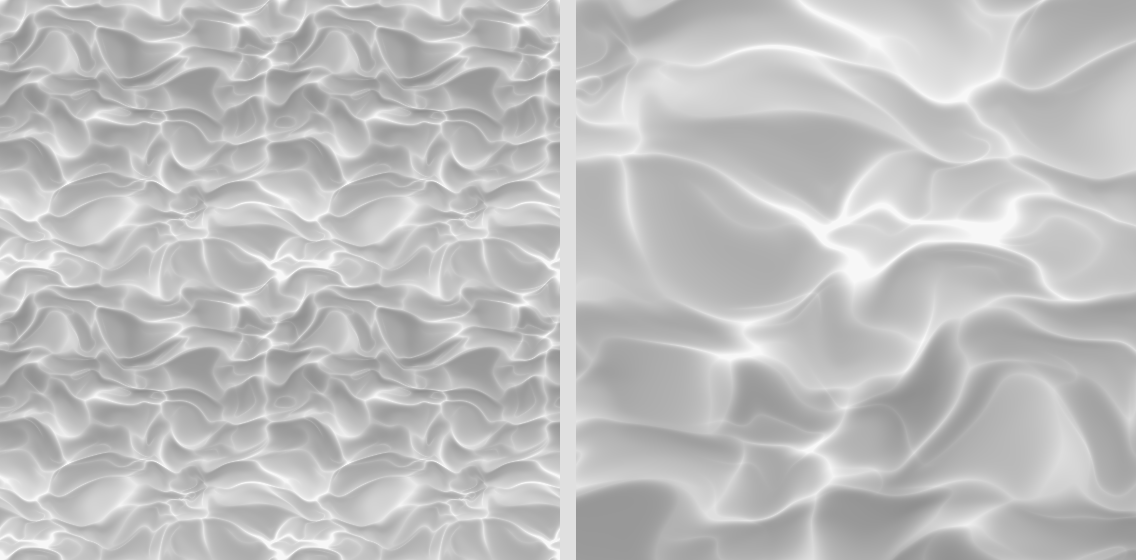
Left, the full canvas; right, a detail of the centre.
Write a Shadertoy shader that draws this texture.

```glsl
// Draws a seamless pale grey relief of rippled cells with soft bright ridges.

const float TAU = 6.2831853;
const vec2 CELLS = vec2(5.0, 11.0);     // cells across and up one tile
const float TILES = 2.0;                // tiles along each canvas side
const float RIDGE_SHARPNESS = 10.0;
const vec2 KNOT_CENTRE = vec2(0.03, 0.07);

float hash(vec2 p) {
    return fract(sin(dot(p, vec2(127.1, 311.7))) * 43758.5453);
}

vec2 hash2(vec2 p) {
    return vec2(hash(p), hash(p + 17.3));
}

// Dot product of a lattice gradient with the offset from its corner
float cornerSlope(vec2 corner, vec2 offset, vec2 period, float seed) {
    float angle = TAU * hash(mod(corner, period) + seed);
    return dot(vec2(cos(angle), sin(angle)), offset);
}

// Gradient noise that repeats on the unit tile
float tileNoise(vec2 p, vec2 period, float seed) {
    vec2 q = p * period;
    vec2 i = floor(q);
    vec2 f = q - i;
    vec2 u = f * f * f * (f * (f * 6.0 - 15.0) + 10.0);
    vec2 e = vec2(1.0, 0.0);
    float low = mix(cornerSlope(i, f, period, seed),
                    cornerSlope(i + e.xy, f - e.xy, period, seed), u.x);
    float high = mix(cornerSlope(i + e.yx, f - e.yx, period, seed),
                     cornerSlope(i + e.xx, f - e.xx, period, seed), u.x);
    return mix(low, high, u.y);
}

vec2 warp(vec2 p, vec2 period, float seed) {
    return vec2(tileNoise(p, period, seed), tileNoise(p, period, seed + 31.7));
}

// Softly blended cells: x = ridge, y = cell tone, z = height within the cell
vec3 softCells(vec2 p, vec2 period, float sharpness) {
    vec2 q = p * period;
    vec2 base = floor(q);
    float total = 0.0;
    float strongest = 0.0;
    vec2 blend = vec2(0.0);
    for (int y = -1; y <= 1; y++) {
        for (int x = -1; x <= 1; x++) {
            vec2 cell = base + vec2(x, y);
            vec2 id = mod(cell, period);
            vec2 offset = q - cell - 0.1 - 0.8 * hash2(id);
            float weight = exp(-sharpness * length(offset));
            total += weight;
            strongest = max(strongest, weight);
            blend += weight * vec2(hash(id + 53.9), offset.y);
        }
    }
    return vec3(1.0 - strongest / total, blend / total);
}

// Bright line along the zero level of the noise, with shade on one side
float shadedFold(vec2 p, vec2 period, float seed) {
    float level = tileNoise(p, period, seed);
    return exp(-15.0 * abs(level)) + 3.0 * level * exp(-6.0 * abs(level));
}

// Crowded spot that repeats with the tile
float knotMask(vec2 p, vec2 centre) {
    vec2 d = fract(p - centre + 0.5) - 0.5;
    return exp(-dot(d, d) * 45.0);
}

float reliefTone(vec2 p) {
    float knot = knotMask(p, KNOT_CENTRE);

    // Flowing distortion, stronger in the crowded spot
    vec2 q = p + vec2(0.15, 0.12) * warp(p, vec2(3.0, 4.0), 3.1);
    q += (0.06 + 0.035 * knot) * warp(q, vec2(7.0, 9.0), 11.4);
    q += 0.022 * warp(q, vec2(13.0, 19.0), 19.2);

    // Ridges fade in and out along their length
    vec3 cells = softCells(q, CELLS, RIDGE_SHARPNESS);
    float strength = 0.55 + 1.1 * tileNoise(p, vec2(6.0, 8.0), 23.6);
    strength = clamp(strength + 0.4 * knot, 0.12, 1.2);
    float crest = pow(2.0 * cells.x, 1.4) * strength;
    float glow = sqrt(cells.x);

    // Short inner folds, coarse and fine
    float coarseMask = smoothstep(-0.1, 0.3, tileNoise(q, vec2(4.0, 6.0), 41.2));
    float fineMask = smoothstep(-0.05, 0.3, tileNoise(p, vec2(5.0, 8.0), 57.1));
    float folds = shadedFold(q, vec2(4.0, 8.0), 67.8) * coarseMask;
    folds += 0.7 * shadedFold(q, vec2(9.0, 14.0), 73.4) * fineMask;

    // Broad light, hollows and fine unevenness
    float band = cos(TAU * (p.y - 0.18));
    float hollows = tileNoise(q, vec2(5.0, 8.0), 83.5);
    float grain = tileNoise(q, vec2(19.0, 33.0), 91.3);

    float tone = 0.679 + 0.054 * band;
    tone += 0.10 * (cells.y - 0.5) - 0.14 * cells.z;
    tone += 0.10 * hollows + 0.02 * grain;
    tone += 0.17 * crest + 0.05 * glow + 0.10 * folds;
    return clamp(tone, 0.5, 0.97);
}

void mainImage(out vec4 fragColor, in vec2 fragCoord) {
    vec2 p = TILES * fragCoord / iResolution.xy;
    fragColor = vec4(vec3(reliefTone(p)), 1.0);
}
```
